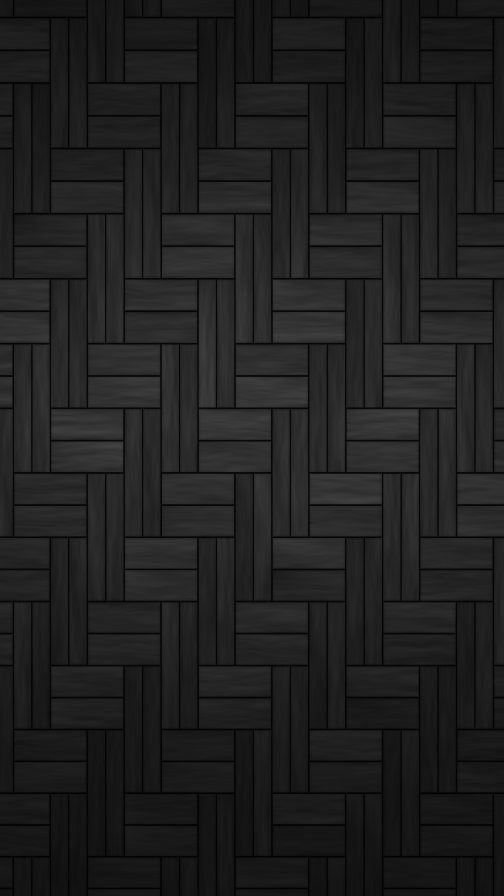
This pattern is drawn by a Shadertoy shader. Its source:

```glsl
// Dark wooden parquet: paired boards laid in a stepped herringbone weave.
// Each grid cell finds its block from a four-cell diagonal phase, then its
// board; stretched noise gives the grain and a soft glow lights the middle.

float hash(vec2 p) {
    return fract(sin(dot(p, vec2(127.1, 311.7))) * 43758.5453);
}

float noise(vec2 p) {
    vec2 i = floor(p), f = fract(p);
    f = f * f * (3.0 - 2.0 * f);
    return mix(mix(hash(i), hash(i + vec2(1, 0)), f.x),
               mix(hash(i + vec2(0, 1)), hash(i + vec2(1, 1)), f.x), f.y);
}

// Streaks along x, with a slight waver across the board
float woodGrain(vec2 p, float seed) {
    p.y += 0.006 * noise(vec2(p.x * 18.0, p.y * 25.0) + seed);
    float sum = 0.0, weight = 0.5;
    vec2 scale = vec2(7.0, 65.0);
    for (int i = 0; i < 3; i++) {
        sum += weight * (noise(p * scale + seed) - 0.5);
        scale *= vec2(2.2, 2.0);
        weight *= 0.75;
    }
    return sum;
}

void mainImage(out vec4 fragColor, in vec2 fragCoord) {
    float pixel = 1.0 / iResolution.x;
    vec2 uv = fragCoord / iResolution.xy;
    vec2 p = vec2(fragCoord.x, iResolution.y - fragCoord.y) * pixel;

    // Grid of half blocks; rows get slightly shorter towards the bottom
    float row = (p.y - 0.0347) * 7.676;
    vec2 grid = vec2(p.x * 13.65 - 0.363, row + 0.00133 * row * row);
    vec2 cell = floor(grid), f = fract(grid);

    // Phases 0 and 1 are a lying block, 2 and 3 a standing one
    float phase = mod(cell.x + cell.y + 1.0, 4.0);
    bool lying = phase < 1.5;
    vec2 block = lying ? cell - vec2(phase, 0.0) : cell - vec2(0.0, phase - 2.0);

    // Board coordinates: x along the board, y across it
    vec2 size = lying ? vec2(0.1465, 0.064) : vec2(0.256, 0.0366);
    vec2 pos = lying ? vec2((phase + f.x) * 0.5, f.y * 2.0)
                     : vec2((phase - 2.0 + f.y) * 0.5, f.x * 2.0);
    float board = floor(pos.y);
    pos = vec2(pos.x, fract(pos.y)) * size;
    float seed = hash(block + vec2(board * 0.37, lying ? 0.0 : 0.61));

    // Glow, board tone and grain
    vec2 c = uv - vec2(0.5, 0.55);
    float shade = 0.073 + 0.122 * exp(-9.0 * c.y * c.y - 1.2 * c.x * c.x);
    shade *= (lying ? 1.06 : 0.95) * (0.9 + 0.2 * seed);
    shade *= 1.0 + 0.5 * woodGrain(pos, seed * 90.0);

    // Soft board edges and dark gaps
    vec2 edge = min(pos, size - pos);
    float d = min(edge.x, edge.y);
    float gap = lying || edge.x < edge.y ? 0.0017 : 0.0013;
    shade *= mix(0.86, 1.0, smoothstep(0.0, 0.008, d));
    shade *= mix(0.18, 1.0, smoothstep(gap - 0.6 * pixel, gap + 0.6 * pixel, d));

    fragColor = vec4(vec3(shade), 1.0);
}
```
